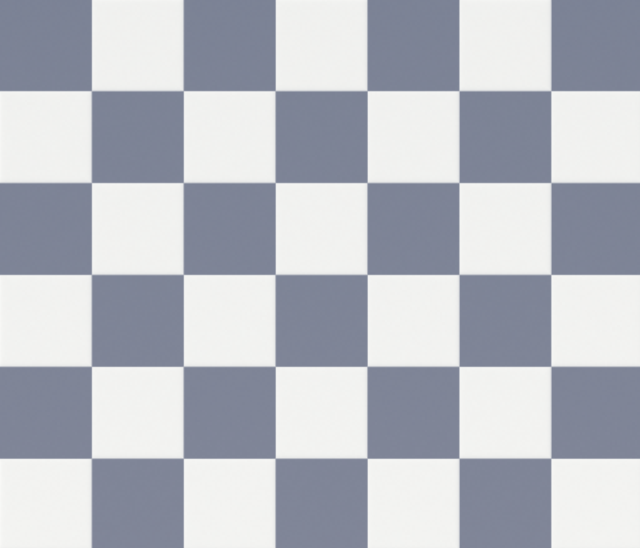
Reproduce this pattern procedurally as a Shadertoy shader.

```glsl
// A slate and off-white checkerboard, seven tiles across and six down.
// Each axis gets a soft square wave that flips at every tile boundary; their
// product picks the tile colour, then light tiles get faint edge shading.

float hash(vec2 p) {
    return fract(sin(dot(p, vec2(12.9898, 78.233))) * 43758.5453);
}

// Square wave of +1 and -1, softened around each inner tile boundary
vec2 tileWave(vec2 q, float softness) {
    vec2 boundary = clamp(floor(q + 0.5), vec2(1.0), vec2(6.0, 5.0));
    vec2 parity = 1.0 - 2.0 * mod(boundary, 2.0);
    return parity * (2.0 * smoothstep(-softness, softness, q - boundary) - 1.0);
}

void mainImage(out vec4 fragColor, in vec2 fragCoord) {
    // Canvas position from the top left, in widths, then in tiles
    vec2 p = vec2(fragCoord.x, iResolution.y - fragCoord.y) / iResolution.x;
    vec2 q = p * 6.965 + vec2(0.0, 0.008);

    // Checker mask: 0 on slate tiles, 1 on light tiles
    float softness = max(0.013, 4.9 / iResolution.x);
    vec2 wave = tileWave(q, softness);
    float light = 0.5 - 0.5 * wave.x * wave.y;

    // Both colours brighten slightly towards the bottom
    float down = 1.0 - fragCoord.y / iResolution.y;
    vec3 slate = mix(vec3(0.485, 0.512, 0.585), vec3(0.502, 0.524, 0.595), down);
    vec3 white = mix(vec3(0.941, 0.943, 0.936), vec3(0.952, 0.953, 0.945), down);

    // Light tiles: cool shade along right and bottom, thin glow on left and top
    vec2 f = fract(q);
    vec2 shade = exp(-(1.0 - f) / 0.016);
    vec2 glow = exp(-f / 0.02);
    white = mix(white, slate, 0.2 * max(shade.x, shade.y));
    white += 0.025 * max(glow.x, glow.y);

    // Barely visible grain
    vec3 color = mix(slate, white, light);
    color += 0.005 * (hash(floor(p * 256.0)) - 0.5);
    fragColor = vec4(color, 1.0);
}
```
